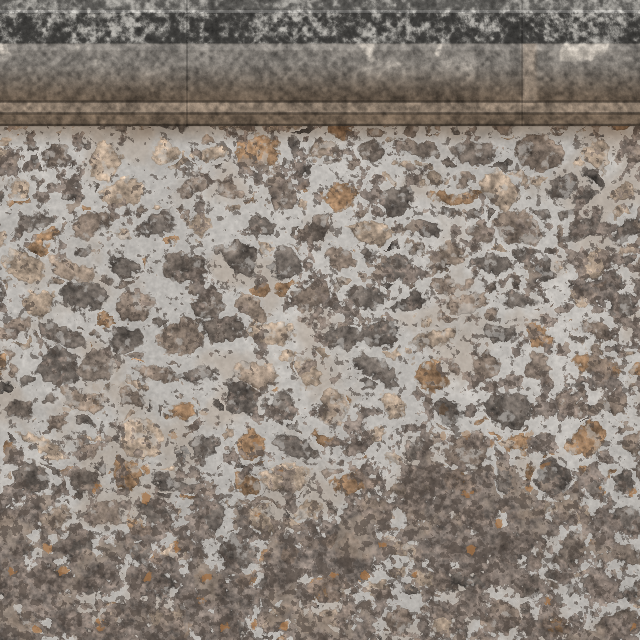
A WebGL 1 fragment shader for this texture:

```glsl
precision highp float;
// Old rubble wall under a weathered stone cornice.
// Two sizes of warped blobs on staggered grids lie in pale mortar; layered
// noise adds pitting, soot, a dark lower crust and orange lichen.

uniform vec2 u_resolution;

// Heights of the cornice parts
const float FASCIA_Y = 0.932;
const float ROLL_Y = 0.841;
const float LEDGE_Y = 0.823;
const float WALL_TOP = 0.803;
const vec2 JOINTS = vec2(0.292, 0.816);

// Wall layout and palette
const vec2 CELL = vec2(0.084, 0.056);
const float CRUST_Y = 0.235;
const float LICHEN_CELL = 0.042;
const vec3 MORTAR = vec3(0.75, 0.735, 0.715);
const vec3 SLATE = vec3(0.42, 0.39, 0.365);
const vec3 BROWN = vec3(0.52, 0.465, 0.42);
const vec3 TAN = vec3(0.66, 0.59, 0.52);
const vec3 OCHRE = vec3(0.60, 0.47, 0.35);
const vec3 SOOT = vec3(0.31, 0.275, 0.25);
const vec3 CRUST = vec3(0.45, 0.405, 0.375);
const vec3 LICHEN = vec3(0.64, 0.45, 0.28);

float hash(vec2 p) {
  return fract(sin(dot(p, vec2(127.1, 311.7))) * 43758.5453);
}

float noise(vec2 p) {
  vec2 i = floor(p), f = fract(p);
  f = f * f * (3.0 - 2.0 * f);
  return mix(mix(hash(i), hash(i + vec2(1.0, 0.0)), f.x),
             mix(hash(i + vec2(0.0, 1.0)), hash(i + 1.0), f.x), f.y);
}

float fbm(vec2 p) {
  float sum = 0.0, amp = 0.5;
  for (int k = 0; k < 5; k++) {
    sum += amp * noise(p);
    p = mat2(1.6, 1.2, -1.2, 1.6) * p + 7.3;
    amp *= 0.5;
  }
  return sum / 0.97;
}

// Nearest stone: x = depth inside its edge, y = height within it, zw = cell id
vec4 findStone(vec2 p, vec2 cell) {
  vec2 g = p / cell;
  vec4 best = vec4(-1.0);
  for (int j = -1; j <= 1; j++) {
    for (int i = -1; i <= 1; i++) {
      float row = floor(g.y) + float(j);
      float shift = 0.5 * mod(row, 2.0) + 0.3 * hash(vec2(row, 5.0));
      vec2 id = vec2(floor(g.x + shift) + float(i), row);
      vec2 jitter = vec2(hash(id + 3.1), hash(id + 8.7)) - 0.5;
      vec2 q = (g - id - 0.5 + vec2(shift, 0.0) - jitter * vec2(0.4, 0.35)) * cell;
      float a = 0.8 * (hash(id + 1.9) - 0.5);
      q = mat2(cos(a), sin(a), -sin(a), cos(a)) * q;
      vec2 size = cell * (0.2 + 0.3 * vec2(hash(id + 6.3), hash(id + 9.4)));
      vec2 n = q / size, m = abs(n);
      float d = mix(length(n), max(m.x + 0.4 * m.y, m.y), 0.6);
      float depth = (1.0 - d) * min(size.x, size.y);
      if (depth > best.x) best = vec4(depth, n.y, id);
    }
  }
  return best;
}

vec3 stoneColor(vec2 id, float y) {
  float pick = hash(id + 15.2) + 0.25 * (y - 0.5);
  vec3 c = mix(SLATE, BROWN, smoothstep(0.25, 0.6, pick));
  c = mix(c, TAN, smoothstep(0.62, 0.82, pick));
  return mix(c, OCHRE, 0.8 * step(0.9, hash(id + 22.6)));
}

float bump(vec2 p, vec2 center, vec2 size) {
  vec2 q = (p - center) / size;
  return exp(-dot(q, q));
}

vec3 wall(vec2 p, float aa) {
  float broad = fbm(p * 8.0 + 2.0), mid = fbm(p * 36.0) - 0.5;
  float fine = fbm(p * 130.0) - 0.5, grit = noise(p * 300.0) - 0.5;
  vec3 col = MORTAR * (1.0 + 0.15 * (broad - 0.5) + 0.2 * fine + 0.06 * grit);
  col = mix(col, TAN, 0.4 * smoothstep(0.5, 0.75, fbm(p * 14.0 + 30.0)));

  // Large stones, then small ones in the gaps
  vec2 q = p + 0.036 * (vec2(fbm(p * 24.0), fbm(p * 24.0 + 41.0)) - 0.5);
  vec4 s = findStone(q, CELL), chip = findStone(q + 0.37, 0.48 * CELL);
  if (s.x < -0.005 && hash(chip.zw) > 0.45) s = chip;
  float depth = s.x + 0.016 * fine;
  vec3 face = stoneColor(s.zw, p.y);
  face *= 1.0 + 0.75 * mid + 0.8 * fine + 0.15 * grit + 0.07 * s.y;
  face = mix(face, MORTAR, 0.55 * smoothstep(0.55, 0.7, fbm(p * 75.0 + 12.0)));
  face *= 0.86 + 0.14 * smoothstep(0.0, 0.005, depth);
  col = mix(col, face, smoothstep(-aa, aa + 0.001, depth));

  // Dark crust: dense at the foot, rising right of center, patchy above
  float top = CRUST_Y + 0.07 * bump(p, vec2(0.62, p.y), vec2(0.2, 1.0));
  float bias = clamp((top - p.y) * 1.5, -0.15, 0.09);
  bias += 0.13 * bump(p, vec2(0.97, 0.56), vec2(0.07, 0.2));
  bias += 0.09 * bump(p, vec2(0.31, 0.56), vec2(0.04, 0.13));
  bias += 0.08 * bump(p, vec2(0.03, 0.62), vec2(0.07, 0.08));
  float field = bias + 0.4 * (broad - 0.5) + 0.8 * (fbm(p * 42.0 + 60.0) - 0.5) + 0.4 * fine;
  vec3 crust = CRUST * (1.0 + 1.2 * fine + 0.5 * mid + 0.22 * grit);
  crust = mix(crust, TAN, 0.5 * smoothstep(0.55, 0.72, fbm(p * 28.0 + 17.0)));
  col = mix(col, crust, 0.85 * smoothstep(-0.01, 0.04, field));
  float pepper = smoothstep(0.57, 0.67, fbm(p * 120.0 + 80.0) + 0.3 * field);
  col = mix(col, SOOT, 0.6 * pepper);

  // Orange lichen dots, mostly low down
  vec2 cell = floor(p / LICHEN_CELL);
  vec2 spot = 0.3 + 0.4 * vec2(hash(cell + 4.4), hash(cell + 7.7));
  float r = length(fract(p / LICHEN_CELL) - spot) + 0.5 * fine;
  float present = step(0.8, hash(cell + 2.2)) * smoothstep(0.45, 0.2, p.y);
  col = mix(col, LICHEN, 0.75 * present * smoothstep(0.17, 0.09, r));

  // Brown run-off under the cornice
  float under = smoothstep(WALL_TOP - 0.035, WALL_TOP, p.y);
  return col * mix(vec3(1.0), vec3(0.78, 0.73, 0.68), under);
}

float lineAt(float x, float at, float width) {
  return 1.0 - smoothstep(0.4 * width, width, abs(x - at));
}

vec3 cornice(vec2 p, float aa) {
  float grain = fbm(p * 130.0) - 0.5, blotch = fbm(p * 26.0 + 9.0);

  // Lower ledge and the rounded roll above it
  vec3 col = mix(vec3(0.44, 0.38, 0.32), vec3(0.54, 0.48, 0.42), smoothstep(LEDGE_Y - aa, LEDGE_Y + aa, p.y));
  float t = (p.y - ROLL_Y) / (FASCIA_Y - ROLL_Y);
  vec3 roll = mix(vec3(0.38, 0.33, 0.28), vec3(0.51, 0.49, 0.465), smoothstep(0.0, 0.75, t));
  roll = mix(roll, vec3(0.70, 0.67, 0.63), 0.8 * smoothstep(0.6, 0.7, blotch) * smoothstep(0.4, 0.8, t));
  roll = mix(roll, TAN, 0.5 * lineAt(p.x, JOINTS.y + 0.011, 0.016));
  col = mix(col, roll, smoothstep(ROLL_Y - aa, ROLL_Y + aa, p.y));

  // Sooty fascia with a paler top band
  vec3 fascia = mix(vec3(0.28, 0.275, 0.265), vec3(0.56, 0.55, 0.53), smoothstep(-0.08, 0.2, 0.6 * grain + 0.4 * (blotch - 0.5)));
  fascia = mix(fascia, vec3(0.52, 0.51, 0.49), 0.5 * smoothstep(0.98, 0.986, p.y));
  col = mix(col, fascia, smoothstep(FASCIA_Y - aa, FASCIA_Y + aa, p.y));

  col *= 1.0 + 0.8 * grain + 0.4 * (blotch - 0.5);
  col += 0.16 * lineAt(p.y, 0.982, 0.003) + 0.06 * lineAt(p.y, FASCIA_Y - 0.006, 0.006);
  float grooves = lineAt(p.y, LEDGE_Y, 0.003) + lineAt(p.y, ROLL_Y, 0.003);
  col *= 1.0 - 0.3 * grooves - 0.4 * lineAt(p.y, WALL_TOP, 0.005);
  float joint = lineAt(p.x, JOINTS.x, 0.002) + lineAt(p.x, JOINTS.y, 0.002);
  return col * (1.0 - 0.2 * joint);
}

void main() {
  vec2 p = gl_FragCoord.xy / u_resolution;
  float aa = 0.75 / u_resolution.y;
  vec3 col = mix(wall(p, aa), cornice(p, aa), smoothstep(WALL_TOP - aa, WALL_TOP + aa, p.y));
  gl_FragColor = vec4(clamp(col, 0.0, 1.0), 1.0);
}
```
